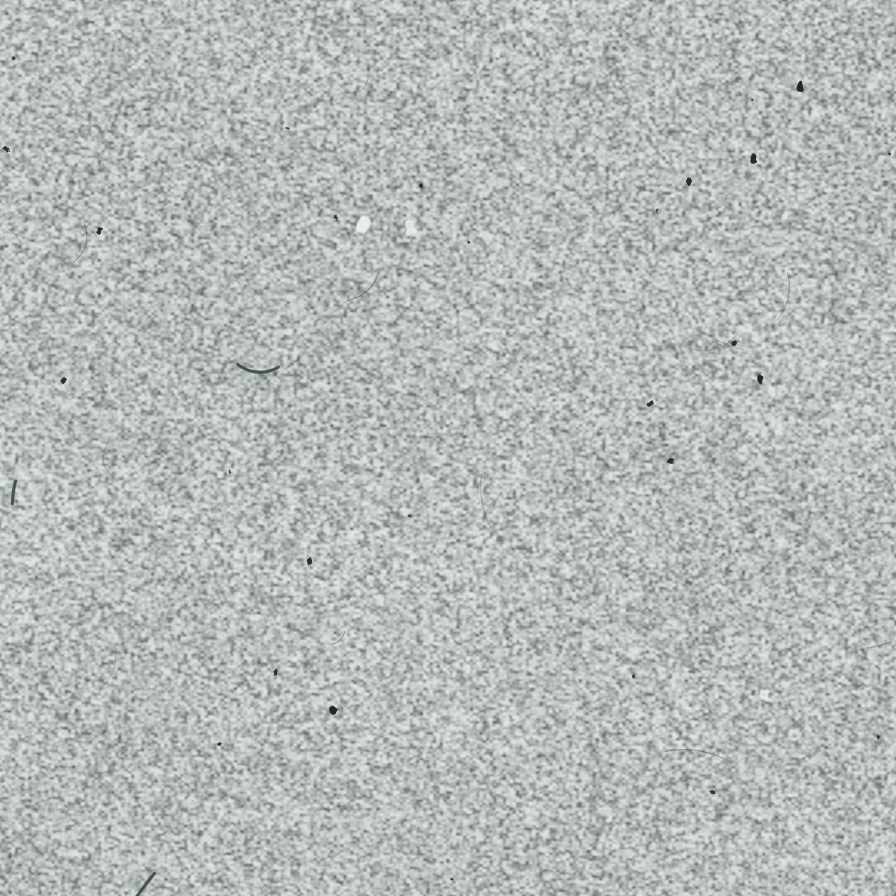
A Shadertoy shader for this texture:

```glsl
// Pale grey-green grainy paper: two layers of fine value noise give the grain,
// a slow noise gives faint cloudiness, and loops scatter dark specks,
// a few white flecks, thin pale hairs and short dark curved fibres.

const vec3  TINT         = vec3(-0.004, 0.020, 0.000);
const vec3  SPECK_COLOR  = vec3(0.11, 0.14, 0.14);
const vec3  FIBRE_COLOR  = vec3(0.22, 0.28, 0.28);
const vec3  FLECK_COLOR  = vec3(0.93, 0.95, 0.94);
const float MEAN_TONE    = 0.723;
const float GRAIN_SPREAD = 0.080;
const float GRAIN_SKEW   = 0.009;   // pulls highlights in, stretches shadows
const float GRAIN_SIGMA  = 0.152;   // deviation of the two averaged layers
const float CLOUD_AMOUNT = 0.035;
const vec2  FINE_FREQ    = vec2(270.0, 320.0);
const vec2  COARSE_FREQ  = vec2(215.0, 250.0);
const int   SPECKS       = 28;
const int   FLECKS       = 7;
const int   HAIRS        = 14;
const int   FIBRES       = 3;

// Integer hash of a lattice point, 0 to 1
float hash(vec2 cell) {
    uvec2 q = uvec2(ivec2(cell)) * uvec2(1597u, 7919u);
    uint h = (q.x ^ (q.y >> 3u)) * 747796u + q.y * 28917u;
    h ^= h >> 15u;
    h *= 739983u;
    h ^= h >> 13u;
    h *= 668265u;
    h ^= h >> 16u;
    return float(h & 65535u) / 65535.0;
}

float valueNoise(vec2 p) {
    vec2 i = floor(p);
    vec2 f = fract(p);
    f = f * f * (3.0 - 2.0 * f);
    float low  = mix(hash(i), hash(i + vec2(1, 0)), f.x);
    float high = mix(hash(i + vec2(0, 1)), hash(i + vec2(1, 1)), f.x);
    return mix(low, high, f.y);
}

mat2 rotation(float angle) {
    float c = cos(angle), s = sin(angle);
    return mat2(c, s, -s, c);
}

// Random value for property k of scattered item i in a given family
float pick(int i, int k, float family) {
    return hash(vec2(float(i) + 100.0 * family, float(k) + 1000.0));
}

// Position relative to a scattered item, turned to its direction
vec2 place(vec2 uv, int i, float family) {
    vec2 center = vec2(pick(i, 0, family), pick(i, 1, family));
    return rotation(6.2832 * pick(i, 2, family)) * (uv - center);
}

float fill(float dist, float soft) {
    return 1.0 - smoothstep(-soft, soft, dist);
}

// Ragged oval spot
float spot(vec2 p, float radius, float stretch, float seed) {
    float ragged = valueNoise(p / radius * 1.3 + 40.0 + seed * 17.0) - 0.5;
    return length(p * vec2(1.0 / stretch, stretch)) - radius * (1.0 + 0.8 * ragged);
}

// Bent stroke along x
float stroke(vec2 p, float halfLength, float bend, float width) {
    float t = p.x / halfLength;
    p.y -= bend * halfLength * (t * t - 0.3);
    p.x -= clamp(p.x, -halfLength, halfLength);
    return length(p) - width;
}

void mainImage(out vec4 fragColor, in vec2 fragCoord) {
    float scale = min(iResolution.x, iResolution.y);
    vec2 uv = fragCoord / scale;
    float soft = 0.8 / scale;

    // Grain, skewed toward the shadows, over faint clouds
    float fine   = valueNoise(uv * FINE_FREQ + 50.0);
    float coarse = valueNoise(rotation(0.35) * uv * COARSE_FREQ + 900.0);
    float z = (0.5 * (fine + coarse) - 0.5) / GRAIN_SIGMA;
    float cloud = 0.6 * valueNoise(uv * 5.0 + 300.0) + 0.4 * valueNoise(uv * 17.0 + 500.0) - 0.5;
    float tone = MEAN_TONE + GRAIN_SPREAD * z - GRAIN_SKEW * z * z + CLOUD_AMOUNT * cloud;
    vec3 color = vec3(tone) + TINT;

    // Thin faint hairs
    for (int i = 0; i < HAIRS; i++) {
        vec2 p = place(uv, i, 1.0);
        float d = stroke(p, mix(0.008, 0.035, pick(i, 3, 1.0)), pick(i, 4, 1.0) - 0.5, 0.0006);
        color = mix(color, FIBRE_COLOR, fill(d, soft) * mix(0.25, 0.6, pick(i, 5, 1.0)));
    }

    // White flecks
    for (int i = 0; i < FLECKS; i++) {
        float size = pick(i, 3, 2.0);
        float d = spot(place(uv, i, 2.0), mix(0.003, 0.009, size * size), 1.2, float(i));
        color = mix(color, FLECK_COLOR, fill(d, soft * 2.0) * mix(0.5, 0.9, size));
    }

    // Dark specks, mostly small
    for (int i = 0; i < SPECKS; i++) {
        float size = pick(i, 3, 3.0);
        float radius = mix(0.0015, 0.0055, size * size);
        float d = spot(place(uv, i, 3.0), radius, 1.0 + 0.4 * pick(i, 4, 3.0), float(i));
        color = mix(color, SPECK_COLOR, fill(d, soft) * mix(0.75, 1.0, size));
    }

    // Short bold curved fibres
    for (int i = 0; i < FIBRES; i++) {
        vec2 p = place(uv, i, 4.0);
        float d = stroke(p, mix(0.010, 0.024, pick(i, 3, 4.0)), 0.8 * pick(i, 4, 4.0) - 0.4, 0.0018);
        color = mix(color, FIBRE_COLOR, fill(d, soft) * 0.9);
    }

    fragColor = vec4(clamp(color, 0.0, 1.0), 1.0);
}
```
